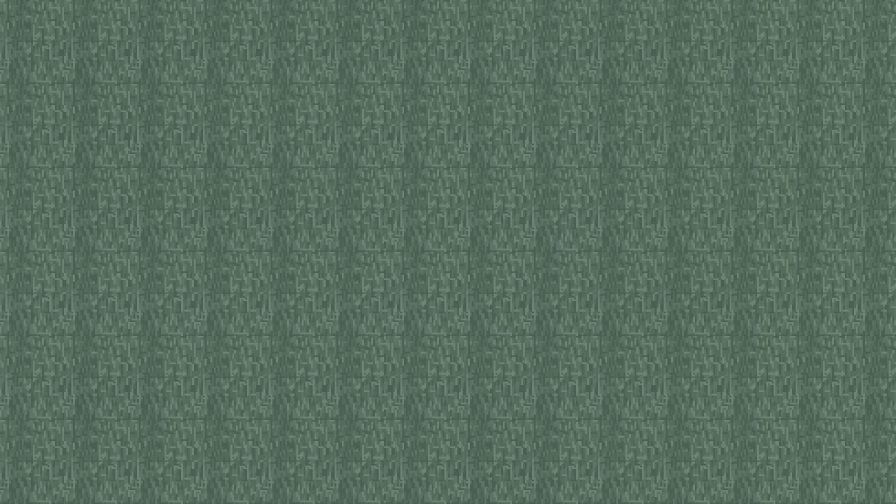
This texture is drawn by a WebGL 1 fragment shader. Its source:

```glsl
precision highp float;
// Woven green cloth: a narrow tile of fine upright and level stitches
// repeats about 13.6 times across and 6 times down. Hashed dashes wrap at
// the tile edge, with ragged dark upright bands and thin level seams.
uniform vec2 u_resolution;

const vec2 TILE = vec2(36.0, 48.0);      // stitches per tile
const vec2 DENSITY = vec2(275.6, 288.0); // stitches per canvas height
const float LEVEL = 3.0;                 // length of a level stitch

const vec3 DARK = vec3(0.285, 0.375, 0.325);
const vec3 BASE = vec3(0.329, 0.419, 0.359);
const vec3 PALE = vec3(0.362, 0.452, 0.402);
const vec3 LIGHT = vec3(0.425, 0.515, 0.455);

float hash(vec2 p) {
  vec3 q = fract(vec3(p.xyx) * 0.1031);
  q += dot(q, q.yzx + 33.33);
  return fract((q.x + q.y) * q.z);
}

float valueNoise(vec2 p) {
  vec2 i = floor(p);
  vec2 f = fract(p);
  f = f * f * (3.0 - 2.0 * f);
  float low = mix(hash(i), hash(i + vec2(1.0, 0.0)), f.x);
  float high = mix(hash(i + vec2(0.0, 1.0)), hash(i + 1.0), f.x);
  return mix(low, high, f.y);
}

// Random value of the dash at a place along a thread, wrapping at period.
float dashValue(float along, float thread, float len, float period, float seed) {
  float shift = floor(hash(vec2(thread, seed)) * len);
  float index = floor((along + shift + 0.5) / len);
  index = mod(index, floor(period / len + 0.5));
  return hash(vec2(index + seed, thread + 2.0 * seed));
}

// Closeness to the nearest line of a repeating set: 1 on it, 0 beyond reach.
float nearLine(float x, float period, float reach) {
  float d = abs(mod(x + 0.5 * period, period) - 0.5 * period);
  return 1.0 - smoothstep(0.0, reach, d);
}

// Four thread colours chosen by a tone from 0 to 1.
vec3 threadColour(float tone) {
  vec3 c = mix(DARK, BASE, smoothstep(0.14, 0.20, tone));
  c = mix(c, PALE, smoothstep(0.58, 0.64, tone));
  return mix(c, LIGHT, smoothstep(0.83, 0.86, tone));
}

vec3 weave(vec2 p) {
  vec2 q = mod(p, TILE);
  vec2 cell = floor(q);

  // Upright stitches, three or four long according to the thread
  float len = 3.0 + step(0.5, hash(vec2(cell.x, 29.0)));
  float tone = dashValue(cell.y, cell.x, len, TILE.y, 11.0);

  // Sparse level stitches cross the upright ones
  float cross = dashValue(cell.x, cell.y, LEVEL, TILE.x, 47.0);
  tone = mix(tone, 0.9, step(0.95, cross));
  tone = mix(tone, 0.1, 1.0 - step(0.04, cross));

  // Ragged upright bands hold fewer light stitches
  float sway = 4.0 * hash(vec2(floor(cell.y / 3.0), 61.0)) - 2.0;
  tone -= 0.16 * nearLine(cell.x - 9.0 + sway, TILE.x, 8.0);

  // Level seams, nearly unbroken at the tile edge and sparser at its middle
  float seamBreak = hash(vec2(floor(cell.x / 2.0), 83.0));
  float edge = 1.0 - step(1.0, cell.y);
  float middle = 1.0 - step(0.5, abs(cell.y - 0.5 * TILE.y));
  tone -= edge * step(0.15, seamBreak) * 0.6;
  tone -= middle * step(0.4, seamBreak) * 0.4;
  return threadColour(tone);
}

void main() {
  // Average a small grid of samples to smooth the stitch edges
  vec3 colour = vec3(0.0);
  for (int j = 0; j < 3; j++) {
    for (int i = 0; i < 3; i++) {
      vec2 offset = (vec2(float(i), float(j)) - 1.0) / 3.0;
      colour += weave((gl_FragCoord.xy + offset) * DENSITY / u_resolution.y);
    }
  }
  colour /= 9.0;

  // Faint uneven fading, with a warmer right side
  vec2 uv = gl_FragCoord.xy / u_resolution;
  vec2 place = gl_FragCoord.xy / u_resolution.y;
  colour *= 0.99 + 0.02 * valueNoise(place * 5.0);
  colour += vec3(0.004, 0.003, -0.005) * smoothstep(0.6, 1.0, uv.x);
  gl_FragColor = vec4(colour, 1.0);
}
```
